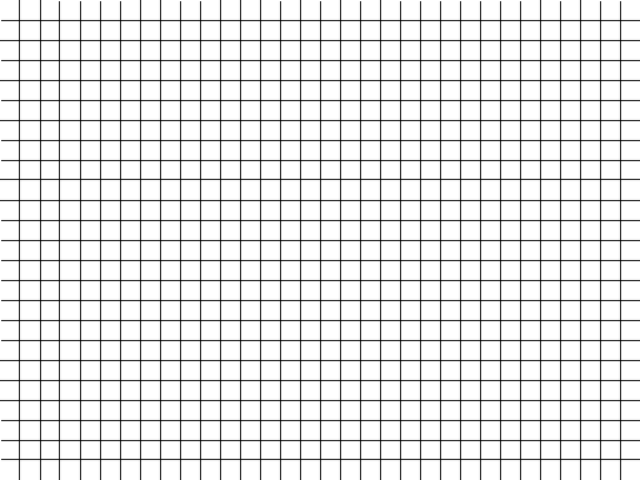
A WebGL 2 fragment shader for this pattern:

```glsl
#version 300 es
precision highp float;

#define CELLS vec2(32.0, 24.0)
#define STROKE 0.0625
#define CORE_INK 0.8
#define HALO_INK 0.07
#define END_GAP 0.0625
#define GAP_SHARE 0.5
#define PAPER vec3(1.0)

uniform vec2 u_resolution;
out vec4 fragColor;

float hash(float n) {
    return fract(sin(n * 12.9898) * 43758.5453);
}

// Share of a pixel of the given width, centred on x, that lies in [lo, hi]
float coverage(float x, float width, float lo, float hi) {
    float overlap = min(x + 0.5 * width, hi) - max(x - 0.5 * width, lo);
    return clamp(overlap / width, 0.0, 1.0);
}

// Ink of the nearest inner rule: a dark core on one side, a faint halo on the other
float ruleInk(float across, float along, vec2 pixel, float count, vec2 flipped, float seed) {
    float index = floor(across + 0.5);
    if (index < 1.0 || index > count - 1.0) return 0.0;

    // A few rules lean to the near side of their grid position
    float side = (index == flipped.x || index == flipped.y) ? -1.0 : 1.0;
    float d = (across - index) * side;
    float ink = CORE_INK * coverage(d, pixel.x, 0.0, STROKE)
              + HALO_INK * coverage(d, pixel.x, -STROKE, 0.0);

    // Some rules start slightly inside the canvas edge
    float start = END_GAP * step(hash(index + seed), GAP_SHARE);
    return ink * coverage(along, pixel.y, start, 1000.0);
}

void main() {
    // Cell coordinates, counted from the upper left
    vec2 uv = gl_FragCoord.xy / u_resolution;
    vec2 cell = vec2(uv.x, 1.0 - uv.y) * CELLS;
    vec2 pixel = CELLS / u_resolution;

    float vertical = ruleInk(cell.x, cell.y, pixel, CELLS.x, vec2(1.0, 3.0), 3.0);
    float horizontal = ruleInk(cell.y, cell.x, pixel.yx, CELLS.y, vec2(9.0, 23.0), 71.0);

    // Overlapping strokes darken each other
    fragColor = vec4(PAPER * (1.0 - vertical) * (1.0 - horizontal), 1.0);
}
```
